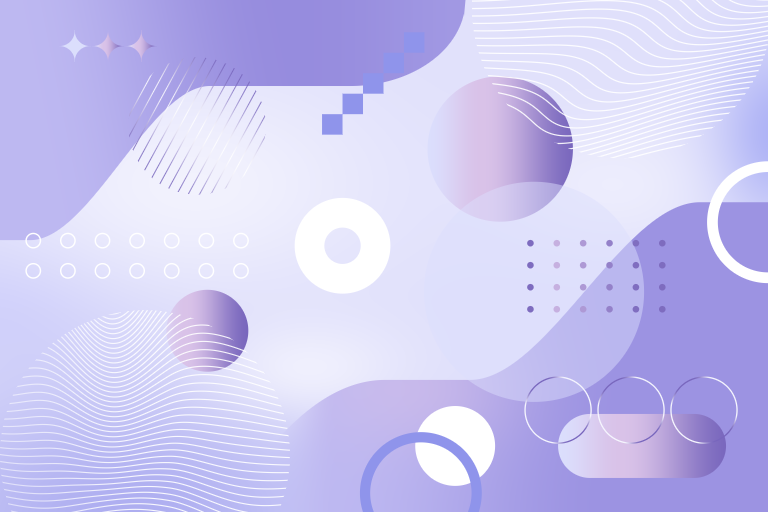
A WebGL 2 fragment shader for this background:

```glsl
#version 300 es
precision highp float;

uniform vec2 u_resolution;
out vec4 fragColor;

const vec3 WHITE = vec3(1.0);
const vec3 MIST = vec3(0.96, 0.96, 0.995);
const vec3 PALE = vec3(0.86, 0.87, 0.99);
const vec3 PINK = vec3(0.85, 0.76, 0.91);
const vec3 VIOLET = vec3(0.47, 0.40, 0.74);
const vec3 BLUE = vec3(0.56, 0.58, 0.92);
const vec3 LILAC = vec3(0.74, 0.72, 0.945);
const vec3 IRIS = vec3(0.59, 0.55, 0.87);

float disc(vec2 p, float radius) { return length(p) - radius; }

float ring(vec2 p, float radius, float halfWidth) {
  return abs(length(p) - radius) - halfWidth;
}

float box(vec2 p, vec2 halfSize) {
  vec2 q = abs(p) - halfSize;
  return length(max(q, 0.0)) + min(max(q.x, q.y), 0.0);
}

// Four-pointed star cut out by corner arcs
float star(vec2 p, float size) {
  vec2 q = abs(p);
  return max(size - length(q - size), max(q.x, q.y) - size);
}

vec3 paint(vec3 base, vec3 ink, float dist, float alpha, float aa) {
  return mix(base, ink, alpha * clamp(0.5 - dist / aa, 0.0, 1.0));
}

vec3 glow(vec3 base, vec3 ink, vec2 offset, vec2 size, float alpha) {
  vec2 q = offset / size;
  return mix(base, ink, alpha * exp(-dot(q, q)));
}

// Pale to pink to violet sheen
vec3 sheen(float t) {
  return mix(mix(PALE, PINK, smoothstep(0.0, 0.38, t)), VIOLET, smoothstep(0.38, 1.05, t));
}

// Index of the nearest cell in a finite grid
vec2 cell(vec2 p, vec2 first, vec2 pitch, vec2 count) {
  return clamp(round((p - first) / pitch), vec2(0.0), count - 1.0);
}

float slope(float v, float aa) { return max(length(vec2(dFdx(v), dFdy(v))) / aa, 0.2); }

float contour(float v, float spacing, float aa) {
  return abs(fract(v / spacing) - 0.5) * spacing / slope(v, aa);
}

vec3 backdrop(vec2 p, float aa) {
  vec3 col = vec3(0.88, 0.88, 0.985);
  col = glow(col, vec3(0.80, 0.80, 0.985), p - vec2(0.0, 0.4), vec2(0.25, 0.14), 0.7);
  col = glow(col, vec3(0.67, 0.67, 0.94), p - vec2(0.25, -0.02), vec2(0.45, 0.28), 0.95);
  col = glow(col, MIST, p - vec2(0.38, 0.64), vec2(0.34, 0.2), 0.85);
  col = glow(col, MIST, p - vec2(0.6, 0.28), vec2(0.2, 0.1), 0.8);
  col = glow(col, MIST, p - vec2(1.2, 0.64), vec2(0.22, 0.12), 0.6);
  col = glow(col, vec3(0.66, 0.68, 0.96), p - vec2(1.52, 0.74), vec2(0.12, 0.17), 0.9);
  // Upper-left wave
  float bend = max(p.x - 0.684, 0.0) / 0.225;
  float depth = mix(0.469, 0.168, smoothstep(0.059, 0.41, p.x)) * sqrt(max(1.0 - bend * bend, 0.0));
  float upper = 1.0 - depth - p.y;
  vec3 ink = mix(LILAC, IRIS, smoothstep(0.05, 0.56, p.x + 0.2 * (p.y - 0.9)));
  ink = mix(ink, LILAC, 0.3 * smoothstep(0.6, 0.95, p.x));
  col = paint(col, ink, upper / slope(upper, aa), 1.0, aa);
  // Lower-right wave
  float fall = max(0.752 - p.x, 0.0) / 0.195;
  float lower = p.y - mix(0.258, 0.605, smoothstep(0.918, 1.367, p.x)) + 0.1 * fall * fall;
  ink = mix(LILAC, vec3(0.61, 0.575, 0.885), smoothstep(0.65, 1.2, p.x));
  ink = glow(ink, PINK, p - vec2(0.82, 0.24), vec2(0.2, 0.12), 0.5);
  return paint(col, ink, lower / slope(lower, aa), smoothstep(0.52, 0.66, p.x), aa);
}

// Contour lines clipped to two discs
vec3 waveLines(vec3 col, vec2 p, float aa) {
  float u = p.x - 1.113 - 1.4 * (p.y - 0.736);
  float v = p.y + 0.075 * exp(-u * u / 0.026) + 0.01 * sin(9.0 * p.x + 6.0 * p.y);
  float d = max(contour(v, 0.0145, aa) - 0.0012, disc(p - vec2(1.215, 0.984), 0.293));
  col = paint(col, WHITE, d, 0.9, aa);
  u = (p.x - 0.215) / 0.085;
  v = p.y + 0.42 * p.y * exp(-u * u) + 0.06 * smoothstep(0.33, 0.57, p.x);
  v += 0.014 * sin(18.0 * p.x + 8.0 * p.y);
  d = max(contour(v, 0.0145, aa) - 0.0011, disc(p - vec2(0.283, 0.111), 0.283));
  return paint(col, WHITE, d, mix(0.55, 0.9, smoothstep(0.0, 0.3, p.x)), aa);
}

// Small repeated ornaments
vec3 ornaments(vec3 col, vec2 p, float aa) {
  vec2 first = vec2(0.065, 0.471), pitch = vec2(0.0676, 0.059);
  vec2 q = p - first - pitch * cell(p, first, pitch, vec2(7.0, 2.0));
  col = paint(col, WHITE, ring(q, 0.014, 0.0014), 1.0, aa);
  first = vec2(1.036, 0.396); pitch = vec2(0.0515, 0.043);
  vec2 id = cell(p, first, pitch, vec2(6.0, 4.0));
  vec3 ink = sheen(mod(id.x, 5.0) == 0.0 ? 0.95 : fract(0.45 + 0.12 * id.x));
  col = paint(col, ink, disc(p - first - pitch * id, 0.0064), 1.0, aa);
  first = vec2(0.146, 0.91); pitch = vec2(0.065, 1.0);
  id = cell(p, first, pitch, vec2(3.0, 1.0));
  q = p - first - pitch * id;
  ink = mix(PALE, sheen(0.5 + q.x / 0.06), min(id.x, 1.0));
  col = paint(col, ink, star(q, 0.03), 1.0, aa);
  for (int i = 0; i < 5; i++) {
    q = p - vec2(0.649, 0.757) - 0.04 * float(i);
    col = paint(col, BLUE, box(q, vec2(0.02)), 1.0, aa);
  }
  // Slanted hatching
  q = p - vec2(0.385, 0.754);
  float across = dot(q, vec2(0.88, -0.48)), along = dot(q, vec2(0.48, 0.88));
  float hatch = abs(fract(across / 0.0195) - 0.5) * 0.0195 - 0.001;
  ink = mix(WHITE, VIOLET, smoothstep(0.0, 0.13, abs(along + 0.25 * across)));
  return paint(col, ink, max(hatch, disc(q, 0.134)), 0.85, aa);
}

void main() {
  float aa = 1.0 / u_resolution.y;
  vec2 p = gl_FragCoord.xy / u_resolution * vec2(1.5, 1.0);
  vec3 col = backdrop(p, aa);
  // Shaded and translucent discs
  vec2 q = p - vec2(0.405, 0.354);
  col = paint(col, sheen(0.6 + q.x / 0.19), disc(q, 0.08), 1.0, aa);
  q = p - vec2(0.977, 0.709);
  col = paint(col, sheen(0.5 + q.x / 0.285), disc(q, 0.142), 1.0, aa);
  col = paint(col, PALE, disc(p - vec2(1.043, 0.43), 0.215), 0.48, aa);
  col = waveLines(col, p, aa);
  col = ornaments(col, p, aa);
  // Bold rings and disc
  col = paint(col, WHITE, ring(p - vec2(0.669, 0.52), 0.0645, 0.029), 1.0, aa);
  col = paint(col, WHITE, ring(p - vec2(1.5, 0.566), 0.1085, 0.0105), 1.0, aa);
  col = paint(col, WHITE, disc(p - vec2(0.889, 0.129), 0.078), 1.0, aa);
  col = paint(col, BLUE, ring(p - vec2(0.822, 0.037), 0.109, 0.01), 1.0, aa);
  // Capsule with fine rings
  q = p - vec2(1.254, 0.129);
  col = paint(col, sheen(0.5 + q.x / 0.328), box(q, vec2(0.1015, 0.0)) - 0.0625, 1.0, aa);
  vec2 first = vec2(1.09, 0.199), pitch = vec2(0.1425, 1.0);
  q = p - first - pitch * cell(p, first, pitch, vec2(3.0, 1.0));
  vec3 ink = mix(MIST, VIOLET, smoothstep(-0.1, 0.9, sin(2.0 * atan(q.y, q.x) + 3.5)));
  col = paint(col, ink, ring(q, 0.0645, 0.0013), 1.0, aa);
  fragColor = vec4(col, 1.0);
}
```
